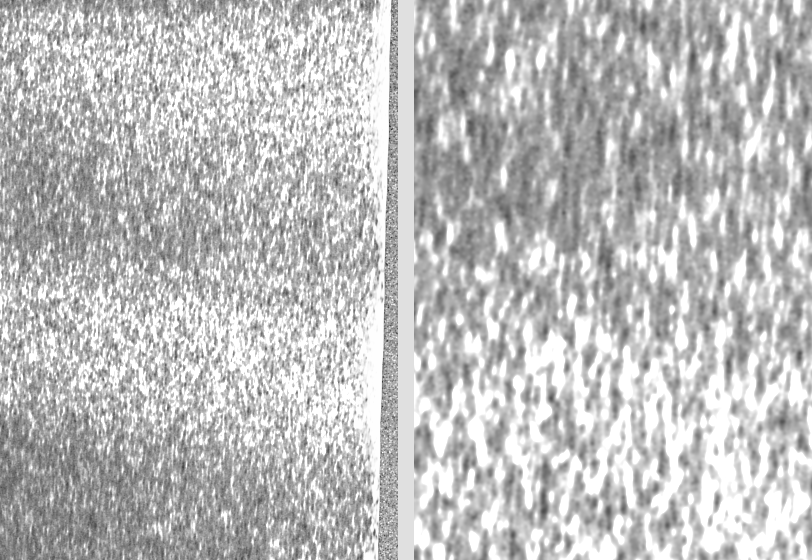
Left: the whole. Right: its middle third, enlarged.
This texture is drawn by a Shadertoy shader. Its source:

```glsl
// Brushed, grainy grey sheet with light bands and a bright rim beside a speckled strip.

// Cell sizes of the noise layers, in canvas heights
const vec2 STREAK_CELL = vec2(0.0043, 0.0150);
const vec2 GRAIN_CELL  = vec2(0.0037, 0.0066);
const vec2 SPECK_CELL  = vec2(0.0027, 0.0027);
const vec2 MOTTLE_CELL = vec2(0.0300, 0.0450);
const float LEAN = 0.05;

// Tones
const float SHEET_TONE = 0.590;
const float UPPER_BAND = 0.14;
const float LOWER_BAND = 0.20;
const float SIDE_SLOPE = 0.18;
const float RIM_TONE = 0.995;
const float STRIP_TONE = 0.64;
const float EDGE_SHADE = 0.20;

// Strength of the grain below and above the local tone
const float DARK_GAIN = 0.62;
const float BRIGHT_GAIN = 1.0;

// Edge of the sheet, in canvas widths
const float EDGE_BOTTOM = 0.949;
const float EDGE_TOP = 0.984;

vec3 hash3(vec2 cell) {
    vec3 q = fract(cell.xyx * vec3(0.1031, 0.1030, 0.0973));
    q += dot(q, q.yxz + 33.33);
    return fract((q.xxy + q.yzz) * q.zyx);
}

// Cellular noise: soft signed spots, one per cell, scaled to unit deviation
float spots(vec2 p, vec2 cellSize, float seed) {
    vec2 q = p / cellSize + seed;
    vec2 cell = floor(q);
    float sum = 0.0;
    for (int j = -1; j <= 1; j++) {
        for (int i = -1; i <= 1; i++) {
            vec2 id = cell + vec2(i, j);
            vec3 h = hash3(id);
            vec2 d = q - id - h.xy;
            sum += (2.0 * h.z - 1.0) * exp(-4.0 * dot(d, d));
        }
    }
    return sum / 0.36;
}

// Broad light bands: x is the upper one, y the lower one
vec2 lightBands(vec2 uv) {
    float v = uv.y + 0.09 * (uv.x - 0.5);
    float up = (v - 0.85) / 0.14;
    float low = smoothstep(0.15, 0.31, v) * (1.0 - smoothstep(0.41, 0.57, v));
    return vec2(exp(-up * up), low);
}

float edgeLine(float v) {
    float wobble = 0.0010 * sin(19.0 * v) + 0.0006 * sin(67.0 * v + 1.0);
    return mix(EDGE_BOTTOM, EDGE_TOP, v) + wobble;
}

void mainImage(out vec4 fragColor, in vec2 fragCoord) {
    vec2 uv = fragCoord / iResolution.xy;
    vec2 p = fragCoord / iResolution.y;
    vec2 leaning = vec2(p.x - LEAN * p.y, p.y);

    // Slow lighting
    vec2 bands = lightBands(uv);
    float band = max(bands.x, bands.y);
    float light = SHEET_TONE + 0.08 * uv.y + SIDE_SLOPE * (uv.x - 0.5)
                + UPPER_BAND * bands.x + LOWER_BAND * bands.y
                - 0.10 * smoothstep(0.96, 1.0, uv.y)
                + 0.010 * spots(p, MOTTLE_CELL, 71.0);

    // Long streaks mixed with shorter grains in the light bands
    float streakShare = mix(0.90, 0.68, band);
    float grainShare = sqrt(1.0 - streakShare * streakShare);
    float grain = streakShare * spots(leaning, STREAK_CELL, 11.0)
                + grainShare * spots(leaning, GRAIN_CELL, 37.0);
    float speck = spots(p, SPECK_CELL, 53.0);

    // Bright flecks stand out from a flatter grey ground
    float fleck = grain * mix(DARK_GAIN, BRIGHT_GAIN, smoothstep(-0.8, 0.8, grain));
    float contrast = clamp(0.17 + 0.55 * (light - 0.50), 0.14, 0.35);
    float sheet = light * exp(contrast * fleck) + 0.030 * speck;

    // Bright rim, ragged on its inner side
    float inside = edgeLine(uv.y) - uv.x;
    float rimWidth = 0.016 + 0.028 * band;
    float ragged = inside - 0.007 * grain;
    float rim = 1.0 - smoothstep(0.5 * rimWidth, 2.0 * rimWidth, ragged);
    sheet = mix(min(sheet, 1.0), RIM_TONE, rim);

    // Speckled strip with a dark line along the edge
    float strip = STRIP_TONE + 0.05 * (0.5 - uv.y) + 0.10 * speck
                - EDGE_SHADE * exp(-max(-inside, 0.0) / 0.003);

    float soft = max(0.0012, 0.7 / iResolution.x);
    float tone = mix(strip, sheet, smoothstep(-soft, soft, inside));
    fragColor = vec4(vec3(clamp(tone, 0.0, 1.0)), 1.0);
}
```
